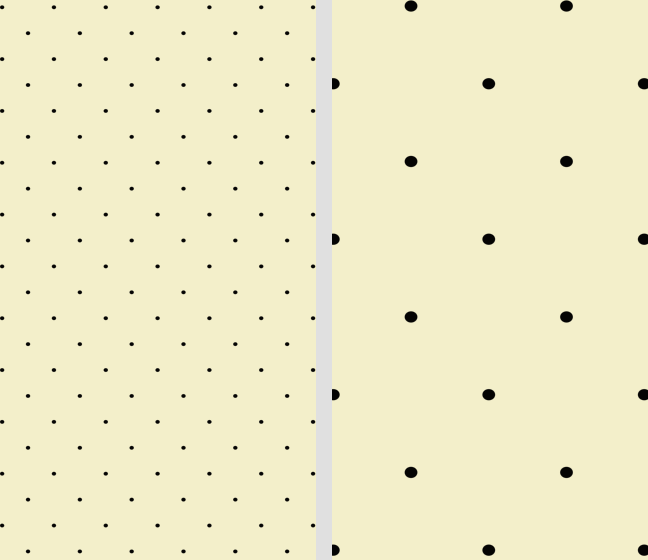
Left: the whole. Right: its middle third, enlarged.
Reproduce this pattern procedurally as a Shadertoy shader.

```glsl
// Lengths are fractions of the canvas width
const float PITCH = 0.1640;                       // spacing within one dot grid
const vec2 FIRST_DOT = vec2(0.0887, 0.0271);      // lowest left dot centre
const vec2 DOT_RADII = vec2(0.0067, 0.0059);      // slightly wide ellipse
const vec3 CREAM = vec3(0.953, 0.937, 0.792);
const vec3 BLACK = vec3(0.015, 0.015, 0.012);

// Approximate signed distance to an ellipse centred at the origin
float ellipseDistance(vec2 p, vec2 radii) {
    float k = length(p / radii);
    float slope = length(p / (radii * radii));
    return k * (k - 1.0) / max(slope, 1e-4);
}

// Distance to the closest dot of a square grid through the origin
float dotGrid(vec2 p) {
    vec2 cell = p - PITCH * round(p / PITCH);
    return ellipseDistance(cell, DOT_RADII);
}

void mainImage(out vec4 fragColor, in vec2 fragCoord) {
    float pixel = 1.0 / iResolution.x;
    vec2 p = fragCoord * pixel - FIRST_DOT;

    // Two grids, half a pitch apart, form the staggered rows
    float d = min(dotGrid(p), dotGrid(p - 0.5 * PITCH));

    float ink = 1.0 - smoothstep(-0.75 * pixel, 0.75 * pixel, d);
    fragColor = vec4(mix(CREAM, BLACK, ink), 1.0);
}
```
